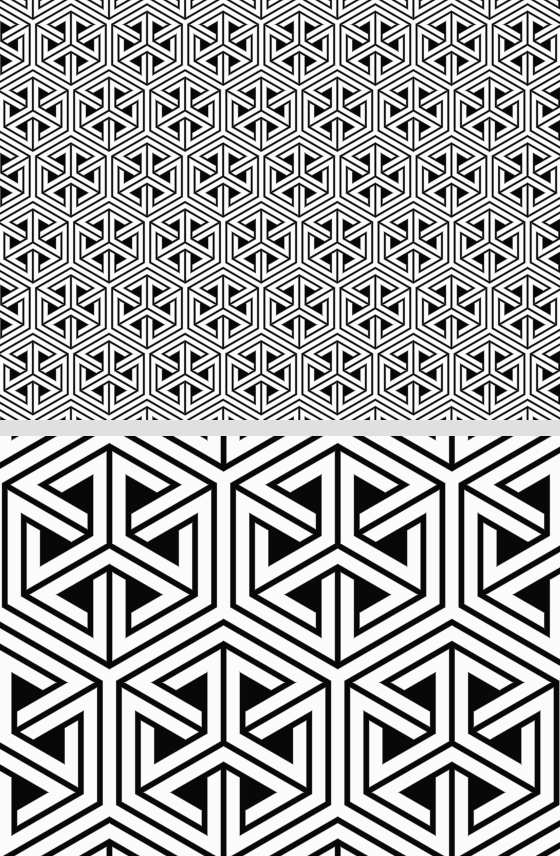
Top: the whole. Bottom: its middle third, enlarged.
Write a WebGL 2 fragment shader that draws this pattern.

```glsl
#version 300 es
precision highp float;
// Interlocking hexagon lattice: each cell holds white twin bars that meet in a
// three-armed figure with small black recesses. Every cell is folded into one
// 60 degree wedge, where strokes and a triangle come from distance functions.

uniform vec2 u_resolution;
out vec4 fragColor;

const float ROOT3 = 1.7320508;
const vec3 PAPER = vec3(0.985);
const vec3 INK = vec3(0.03);

const float CELL_WIDTH = 0.1812;              // share of the canvas height
const vec2 CELL_ORIGIN = vec2(0.5313, 0.580);
const float BARS_PER_CELL = 12.0;             // bar widths across one cell
const float HALF_LINE = 0.15;                 // in bar widths

// Offset from the nearest centre of a unit hexagonal lattice.
vec2 hexCell(vec2 p) {
    vec2 period = vec2(1.0, ROOT3);
    vec2 a = mod(p + 0.5 * period, period) - 0.5 * period;
    vec2 b = mod(p, period) - 0.5 * period;
    return dot(a, a) < dot(b, b) ? a : b;
}

// Fold the cell's threefold mirror symmetry into the wedge -90..-30 degrees.
vec2 foldWedge(vec2 p) {
    vec2 normal = vec2(0.5, 0.5 * ROOT3);
    p.x = abs(p.x);
    p -= 2.0 * max(dot(p, normal), 0.0) * normal;
    p.x = abs(p.x);
    return p;
}

// Straight stroke at offset zero, ended where clip turns positive.
float stroke(float offset, float clip, float halfWidth) {
    return max(abs(offset), clip) - halfWidth;
}

// Signed distance to the ink, measured in bar widths.
float hookFigure(vec2 p, float halfWidth) {
    vec2 q = foldWedge(p);
    float spoke = q.x;                                // from the spoke line
    float arm = -dot(q, vec2(0.5, 0.5 * ROOT3));      // from the arm line
    float rim = spoke + arm;                          // towards the outer edge

    float ink = abs(rim - 5.5) - halfWidth;                                // outline
    ink = min(ink, stroke(rim - 4.5, 1.0 - spoke, halfWidth));             // inner rim
    ink = min(ink, stroke(spoke, max(1.0 - arm, rim - 5.5), halfWidth));   // spoke line
    ink = min(ink, stroke(spoke - 1.0, max(1.0 - arm, rim - 4.5), halfWidth));
    ink = min(ink, stroke(arm, rim - 4.5, halfWidth));                     // arm line
    ink = min(ink, stroke(arm - 1.0, rim - 3.5, halfWidth));               // arm side
    float recess = max(max(1.0 - spoke, 1.0 - arm), rim - 3.5);
    return min(ink, recess - halfWidth);
}

void main() {
    vec2 canvas = gl_FragCoord.xy / u_resolution.y;
    vec2 cell = hexCell((canvas - CELL_ORIGIN) / CELL_WIDTH);
    float pixel = BARS_PER_CELL / (CELL_WIDTH * u_resolution.y);
    float ink = hookFigure(cell * BARS_PER_CELL, HALF_LINE);
    float edge = 0.85 * pixel;
    fragColor = vec4(mix(INK, PAPER, smoothstep(-edge, edge, ink)), 1.0);
}
```
